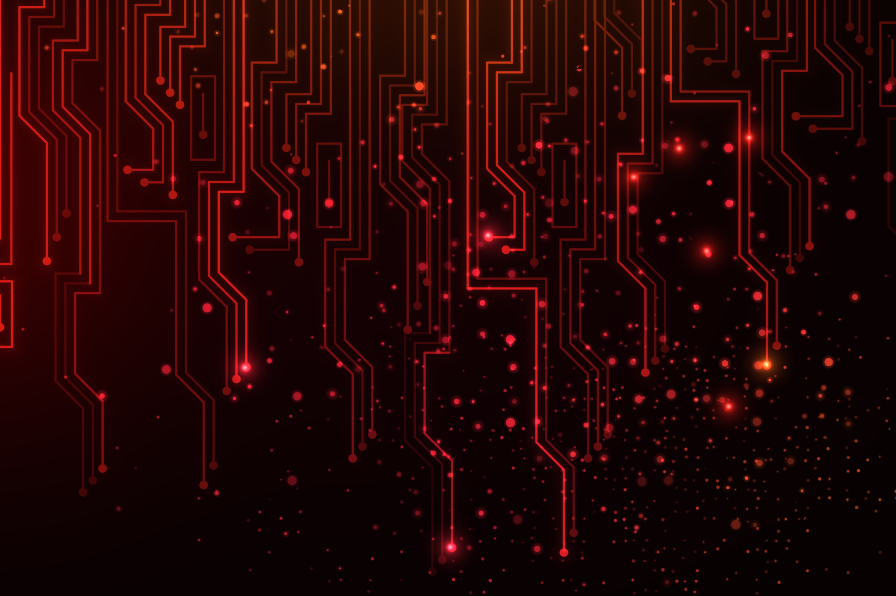
Write a WebGL 1 fragment shader that draws this background.

```glsl
precision highp float;
// Glowing red circuit traces hanging over a dark field of drifting embers.
uniform vec2 u_resolution;

// Lengths are percent of the canvas height.
const vec2 CANVAS = vec2(150, 100);
const float PITCH = 1.64;   // gap between traces
const float JOG = 4.15;     // sideways step
const float SLANT = 4.6;    // size of the diagonal
const float HALF_WIDTH = 0.19;
const float DOT_RADIUS = 0.72;
const float SKY = 135.0;    // start of traces, above the canvas
const vec3 NIGHT = vec3(0.028, 0.002, 0.006);
const vec3 RED = vec3(0.97, 0.12, 0.09);
const vec3 ORANGE = vec3(1.0, 0.43, 0.1);
const vec3 PINK = vec3(1.0, 0.14, 0.24);

vec2 p;                 // current point
float pixel;            // pixel size in canvas units
float wire = 0.0, halo = 0.0;

float hash(vec2 c) { return fract(sin(dot(c, vec2(127.1, 311.7))) * 43758.5453); }

float blob(float x, float y, float w, float h) {
  vec2 q = (p - vec2(x, y)) / vec2(w, h);
  return exp(-dot(q, q));
}

void ink(float d, float tone) {
  wire = max(wire, tone * (1.0 - smoothstep(-0.6 * pixel, 0.6 * pixel, d)));
  halo = max(halo, tone * tone * exp(-max(d, 0.0) * 1.1));
}

void line(vec2 a, vec2 b, float tone) {
  vec2 ab = b - a;
  float t = clamp(dot(p - a, ab) / max(dot(ab, ab), 0.0001), 0.0, 1.0);
  ink(length(p - a - ab * t) - HALF_WIDTH, tone);
}

void node(vec2 c, float tone) { ink(length(p - c) - DOT_RADIUS, tone); }

// Down from the top, then sideways
vec2 jog(vec2 corner, float top, float shift, float tone) {
  vec2 turn = corner + vec2(shift, 0);
  line(vec2(corner.x, max(top, corner.y)), corner, tone);
  line(corner, turn, tone);
  return turn;
}

// Down, a slanted step to the right, down to the end
vec2 tail(vec2 start, float slantY, float endY, float tone) {
  vec2 a = vec2(start.x, slantY), b = a + vec2(SLANT, -SLANT), end = vec2(b.x, endY);
  line(start, a, tone);
  line(a, b, tone);
  line(b, end, tone);
  return end;
}

// Three traces; shape = slant drop, end drop, end step, hook reach (below 0: no node)
void bundle(float x, float y, float top, vec4 shape, vec3 tones) {
  for (int k = 0; k < 3; k++) {
    float f = float(k), tone = tones[k];
    vec2 turn = jog(vec2(x, y) + vec2(f, -f) * PITCH, top, -JOG, tone);
    vec2 end = tail(turn, y - shape.x + 0.6 * f, y - shape.y + shape.z * f, tone);
    if (shape.w > 0.0 && k < 2) end = jog(end, 0.0, 1.2 * f - shape.w, tone);
    if (shape.w >= 0.0) node(end, tone);
  }
}

// Framed node on a stalk
void frame(vec2 c, vec2 size, float tone) {
  vec2 q = abs(p - c) - size, core = c - vec2(0, 0.4 * size.y);
  ink(abs(length(max(q, 0.0)) + min(max(q.x, q.y), 0.0)) - HALF_WIDTH, tone);
  line(core, c + vec2(0, 0.58 * size.y), tone);
  node(core, tone);
}

// Hooks, short stubs, a framed node and a long bundle
void motif(float x, float y, float reach, vec3 hooks, vec3 ends) {
  bundle(x, y, SKY, vec4(17.8, 29.3, -2.1, reach), hooks);
  for (int k = 0; k < 3; k++) {
    float f = float(k);
    vec2 turn = jog(vec2(x + 5.8, y - 5.3) + vec2(f, -f) * PITCH, SKY, -JOG, hooks.z);
    vec2 end = turn - vec2(0, 9.0 + 0.4 * f);
    line(turn, end, hooks.z);
    node(end, hooks.z);
  }
  frame(vec2(x + 8.8, y - 20.6), vec2(2, 7), 0.34);
  bundle(x + 12.3, y - 29.7, SKY, vec4(18, 36.7, 2, 0), ends);
}

// Two traces with a wide step to the right
void widePair(float x, float y, vec2 tones) {
  for (int k = 0; k < 2; k++) {
    float f = float(k), tone = tones[k];
    vec2 turn = jog(vec2(x, y) + f * PITCH, SKY, 11.5, tone);
    node(tail(turn, y - 25.8 + 0.4 * f, y - 44.3 + 3.3 * f, tone), tone);
  }
}

void circuit() {
  motif(25.2, 100.8, 4.3, vec3(0.65, 0.55, 0.7), vec3(0.4, 0.75, 0.9));
  motif(46.3, 89.5, 7.8, vec3(0.6, 0.28, 0.45), vec3(0.45, 0.28, 0.4));
  motif(85.7, 89.5, 4.3, vec3(0.8, 0.85, 0.3), vec3(0.36, 0.4, 0.33));
  motif(119.5, 121.1, 4.3, vec3(0.3), vec3(0.36, 0.22, 0.55));
  motif(140.6, 109.8, 7.8, vec3(0.45, 0.35, 0.25), vec3(0.15));
  widePair(18.0, 62.9, vec2(0.4, 0.28));
  widePair(78.3, 51.6, vec2(0.92, 0.36));
  widePair(112.3, 83.0, vec2(0.72, 0.5));
  vec4 falling = vec4(18.2, 42.6, 4, 0), plain = vec4(18, 36.7, 2, 0);
  bundle(7.4, 98.8, SKY, falling, vec3(0.85, 0.4, 0.3));
  bundle(67.8, 87.3, SKY, falling, vec3(0.38, 0.28, 0.42));
  bundle(103.7, 114.6, SKY, vec4(18, 34, 3.7, 0), vec3(0.4, 0.28, 0.2));
  bundle(107.6, 74.2, SKY, plain, vec3(0.7, 0.35, 0.25));
  // Bundles that step left twice
  bundle(13.0, 93.2, SKY, vec4(11.7, 39.1, -PITCH, -1), vec3(0.6, 0.75, 0.4));
  bundle(13.45, 54.1, 0.0, plain, vec3(0.22, 0.2, 0.5));
  bundle(71.5, 82.4, SKY, vec4(9.4, 38.3, -PITCH, -1), vec3(0.35, 0.25, 0.3));
  bundle(71.95, 44.1, 0.0, vec4(18, 40, 2, 0), vec3(0.12, 0.2, 0.6));
  // Left border
  line(vec2(0, SKY), vec2(0, 60), 0.95);
  jog(vec2(1.9, 55.7), 87.7, -1.9, 0.8);
  frame(vec2(0, 47.3), vec2(2, 5.5), 0.9);
}

// Scattered round sparks, at most one per cell
float sparks(float cell, float radius, float density) {
  vec2 id = floor(p / cell), key = id + 9.0 * cell;
  vec2 spot = (id + 0.25 + 0.5 * vec2(hash(key), hash(key + 17.3))) * cell;
  float r = radius * (0.5 + hash(key + 5.1)), d = length(p - spot);
  float body = 1.0 - smoothstep(-0.5 * pixel, 0.5 * pixel, d - r);
  float glow = 0.4 * exp(-d * d / (5.0 * r * r)) * (1.0 - smoothstep(0.15, 0.25, d / cell));
  return step(hash(key + 9.7), density) * (0.2 + 0.7 * hash(key + 3.3)) * (0.65 * body + glow);
}

vec3 flare(float x, float y, vec3 tint) {
  float d = length(p - vec2(x, y)) / 2.5, g = exp(-d * d);
  return tint * (0.32 * g + 0.7 * pow(g, 9.0)) + 0.5 * pow(g, 50.0);
}

void main() {
  p = gl_FragCoord.xy / u_resolution * CANVAS;
  pixel = CANVAS.y / u_resolution.y;
  circuit();
  // Red left side, amber top
  float amberTop = blob(77.0, 107.0, 46.0, 24.0);
  vec3 color = NIGHT + vec3(0.19, 0, 0) * blob(-4.0, 68.0, 34.0, 42.0);
  color += vec3(0.15, 0.058, 0.004) * amberTop;
  color += vec3(0.045, 0.002, 0.006) * blob(70.0, 55.0, 60.0, 40.0);
  // Traces, cooler below
  vec3 tint = mix(RED, ORANGE, 0.85 * amberTop);
  tint = mix(tint, PINK, 0.7 * blob(75.0, 15.0, 40.0, 35.0));
  color = mix(color + tint * 0.13 * halo, tint, 0.92 * wire);
  // Embers
  float cloud = blob(96.0, 47.0, 43.0, 35.0), top = blob(48.0, 94.0, 52.0, 13.0);
  vec3 ember = mix(PINK, ORANGE, max(blob(150.0, 12.0, 36.0, 34.0), top));
  color += ember * sparks(5.2, 0.52, 0.65 * cloud);
  color += ember * sparks(3.1, 0.27, 0.4 * max(cloud, 0.7 * top));
  color += ember * 0.75 * sparks(1.7, 0.18, 0.55 * blob(112.0, 20.0, 45.0, 23.0));
  // Flares
  color += flare(81.7, 60.5, PINK) + flare(113.7, 75.1, RED) + flare(125.4, 76.9, RED);
  color += flare(118.3, 57.9, RED) + flare(122.0, 31.8, RED) + flare(75.4, 8.2, PINK);
  color += flare(128.3, 38.9, ORANGE) + flare(106.1, 70.3, RED) + flare(41.0, 38.3, PINK);
  gl_FragColor = vec4(min(color, 1.0), 1);
}
```
